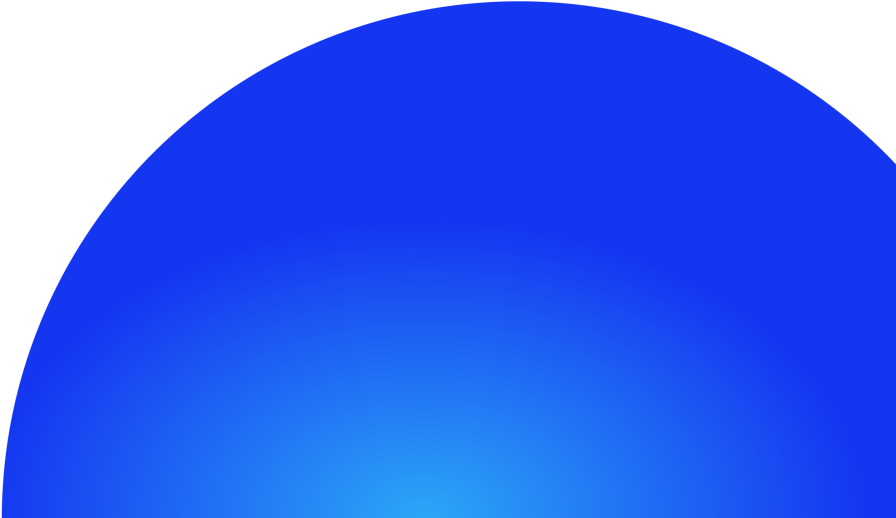
Reproduce this background procedurally as a Shadertoy shader.

```glsl
#define DISC_CENTER vec2(1.002, -0.001)
#define DISC_RADIUS 0.9985
#define GLOW_CENTER vec2(0.820, 0.0)
#define GLOW_RADII  vec2(0.849, 0.574)
#define PAPER_WHITE vec3(1.0)
#define DEEP_BLUE   vec3(0.080, 0.210, 0.943)
#define SKY_BLUE    vec3(0.172, 0.655, 0.970)

// Antialiased coverage of a disc; pixelSize is the edge width
float discCoverage(vec2 p, vec2 center, float radius, float pixelSize) {
    float dist = length(p - center) - radius;
    return 1.0 - smoothstep(-0.75 * pixelSize, 0.75 * pixelSize, dist);
}

// Elliptical falloff: 1 at the center, 0 at the rim
float ellipseGlow(vec2 p, vec2 center, vec2 radii) {
    return clamp(1.0 - length((p - center) / radii), 0.0, 1.0);
}

void mainImage(out vec4 fragColor, in vec2 fragCoord) {
    // Units of canvas height
    vec2 p = fragCoord / iResolution.y;
    float pixelSize = 1.0 / iResolution.y;

    // Blue disc lit from the lower edge
    float glow = ellipseGlow(p, GLOW_CENTER, GLOW_RADII);
    vec3 discColor = mix(DEEP_BLUE, SKY_BLUE, glow);

    // Disc over the plain backdrop
    float coverage = discCoverage(p, DISC_CENTER, DISC_RADIUS, pixelSize);
    fragColor = vec4(mix(PAPER_WHITE, discColor, coverage), 1.0);
}
```
